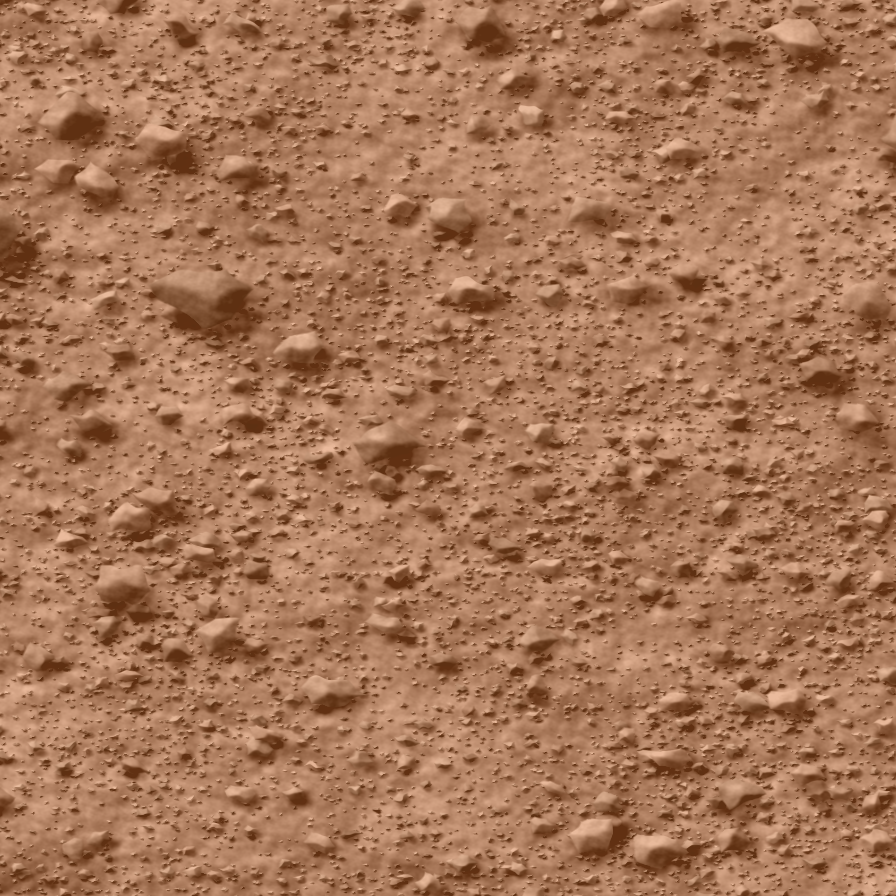
This texture is drawn by a WebGL 1 fragment shader. Its source:

```glsl
precision highp float;
// Rust-coloured desert ground strewn with faceted stones, pebbles and grit.

uniform vec2 u_resolution;

const float TAU = 6.2831853;
const vec2 LIGHT_DIR = vec2(-0.5, 0.866);
const vec3 SAND = vec3(0.66, 0.47, 0.35);
const vec3 GREY_TINT = vec3(-0.015, 0.0, 0.0);
const float EDGE_SOFTNESS = 0.0018;

float hash(vec2 p) {
  vec3 q = fract(p.xyx * vec3(0.1031, 0.1030, 0.0973));
  q += dot(q, q.yzx + 33.33);
  return fract((q.x + q.y) * q.z);
}

float noise(vec2 p) {
  vec2 i = floor(p), f = fract(p);
  f = f * f * (3.0 - 2.0 * f);
  vec2 e = vec2(0.0, 1.0);
  return mix(mix(hash(i), hash(i + e.yx), f.x),
             mix(hash(i + e.xy), hash(i + e.yy), f.x), f.y);
}

float fbm(vec2 p) {
  float sum = 0.0, gain = 0.5;
  for (int i = 0; i < 3; i++) {
    sum += gain * noise(p);
    p = mat2(1.6, 1.2, -1.2, 1.6) * p + 7.3;
    gain *= 0.5;
  }
  return sum;
}

// Light on a bumpy noise surface, from its slope towards the sun.
float relief(vec2 uv, float frequency) {
  vec2 p = uv * frequency * vec2(1.0, 1.3);
  return fbm(p - 0.35 * LIGHT_DIR) - fbm(p + 0.35 * LIGHT_DIR);
}

// Weight of a facet: the lowest plane over a point dominates.
float facetWeight(float height) {
  return exp(-16.0 * clamp(height, -0.3, 2.0));
}

// Convex stone cut by random planes: x = inside distance, y = facet light.
vec2 facetedStone(vec2 p, vec2 id) {
  vec2 tilt = vec2(hash(id + 3.7), hash(id + 5.1)) - 0.5 - 0.3 * LIGHT_DIR;
  float weight = facetWeight(0.5 + dot(p, tilt));
  float light = weight * (0.3 - 0.8 * dot(tilt, LIGHT_DIR));
  float inside = 1.0;
  for (int i = 0; i < 6; i++) {
    vec2 key = id + float(i) * vec2(17.3, 9.1);
    float angle = (float(i) + 0.8 * hash(key)) * TAU / 6.0;
    vec2 dir = vec2(cos(angle), sin(angle));
    float d = mix(0.62, 1.0, hash(key + 2.9)) - dot(p, dir);
    float slope = mix(0.45, 1.3, hash(key + 8.3));
    float w = facetWeight(d * slope);
    light += w * dot(dir, LIGHT_DIR);
    weight += w;
    inside = min(inside, d);
  }
  return vec2(inside, light / weight);
}

// Lays one size of stones over the ground; ground = (brightness, greyness).
vec2 layStones(vec2 ground, vec2 uv, float cells, float density, float shade) {
  vec2 p = uv * cells + cells * 1.37;
  p += 0.09 * (vec2(noise(p * 5.0), noise(p * 5.0 + 41.0)) - 0.5);
  vec2 cell = floor(p);
  for (int y = -1; y <= 1; y++) {
    for (int x = -1; x <= 1; x++) {
      vec2 id = cell + vec2(float(x), float(y));
      float clump = mix(0.3, 1.7, noise(id * 9.0 / cells + 3.0));
      if (hash(id + 0.5) > density * clump) continue;
      vec2 centre = id + 0.15 + 0.7 * vec2(hash(id + 11.3), hash(id + 23.9));
      float size = hash(id + 31.7);
      float radius = mix(0.2, 0.46, size * size);
      vec2 q = (p - centre) / radius;
      q.y = q.y / mix(0.5, 0.8, hash(id + 47.1)) + 0.4 * q.x * (hash(id + 53.3) - 0.3);

      // Soft shadow thrown down and to the right
      float shadow = 1.0 - smoothstep(0.4, 1.4, length(q - vec2(0.3, -0.6)));
      ground.x -= shade * shadow;

      // Stone body, bright on its upper faces
      vec2 stone = facetedStone(q, id);
      float blur = EDGE_SOFTNESS * cells / radius;
      float body = smoothstep(-blur, blur, stone.x);
      float tone = 0.625 + 0.24 * stone.y + 0.12 * (hash(id + 61.7) - 0.5);
      ground = mix(ground, vec2(tone, hash(id + 71.9)), body);
    }
  }
  return ground;
}

void main() {
  vec2 uv = gl_FragCoord.xy / min(u_resolution.x, u_resolution.y);

  // Drifted sand with low mounds
  float drift = fbm(uv * vec2(6.0, 10.0));
  vec2 ground = vec2(0.705 + 0.22 * (drift - 0.44), 0.0);
  ground.x += 0.14 * relief(uv, 16.0) + 0.22 * relief(uv, 45.0);

  // Grit first, then ever larger stones on top
  ground = layStones(ground, uv, 105.0, 0.55, 0.12);
  ground = layStones(ground, uv, 68.0, 0.48, 0.16);
  ground = layStones(ground, uv, 42.0, 0.44, 0.20);
  ground = layStones(ground, uv, 24.0, 0.46, 0.23);
  ground = layStones(ground, uv, 13.0, 0.38, 0.25);
  ground = layStones(ground, uv, 6.5, 0.13, 0.25);

  // Rough grain over everything
  float tone = ground.x + 0.11 * relief(uv, 32.0) + 0.19 * relief(uv, 85.0);
  tone = clamp(tone, 0.38, 0.92);
  vec3 color = SAND + (tone - SAND.r) + GREY_TINT * ground.y;
  gl_FragColor = vec4(color, 1.0);
}
```
